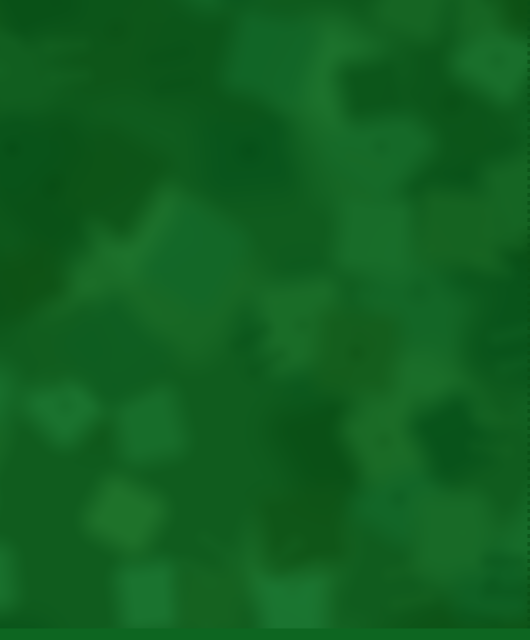
This background is drawn by a WebGL 1 fragment shader. Its source:

```glsl
precision highp float;
// Soft, out-of-focus green tiles scattered at odd angles, with a flat bottom band and a dashed right edge.

uniform vec2 u_resolution;

const vec3 DARK_GREEN = vec3(0.032, 0.305, 0.080);
const vec3 LIGHT_GREEN = vec3(0.112, 0.455, 0.180);
const vec3 WARM_SHIFT = vec3(0.026, -0.004, -0.024);
const vec3 BAND_GREEN = vec3(0.05, 0.40, 0.13);

// Lengths are fractions of the canvas height.
const float PATCH_CELL = 0.19;
const float TILE_CELL = 0.135;
const float MARK_CELL = 0.16;
const float PATCH_BLUR = 0.042;
const float TILE_BLUR = 0.029;
const float MARK_BLUR = 0.015;
const float JITTER = 0.7;
const float MAX_TURN = 0.8;
const float BASE_TONE = 0.36;
const float TONE_LIFT = 0.04;
const float BAND_HEIGHT = 0.018;
const float DASH_WIDTH = 0.004;
const float DASH_PERIOD = 0.013;

vec2 hash2(vec2 p) {
  vec3 q = fract(vec3(p.xyx) * vec3(0.1031, 0.1030, 0.0973));
  q += dot(q, q.yzx + 33.33);
  return fract((q.xx + q.yz) * q.zy);
}

vec2 rotate(vec2 p, float angle) {
  float c = cos(angle), s = sin(angle);
  return vec2(c * p.x - s * p.y, s * p.x + c * p.y);
}

float roundedBox(vec2 p, vec2 halfSize, float radius) {
  vec2 q = abs(p) - halfSize + radius;
  return length(max(q, 0.0)) + min(max(q.x, q.y), 0.0) - radius;
}

float softFill(float dist, float blur) {
  return 1.0 - smoothstep(-blur, blur, dist);
}

vec3 green(float tone, float warmth) {
  return mix(DARK_GREEN, LIGHT_GREEN, tone) + WARM_SHIFT * (warmth - 0.5);
}

// Position relative to the jittered, turned centre of one cell
vec2 localPoint(vec2 p, vec2 id, float cell, float seed) {
  vec2 centre = id + 0.5 + JITTER * (hash2(id + seed) - 0.5);
  float turn = MAX_TURN * (2.0 * hash2(id + seed + 17.0).x - 1.0);
  return rotate(p - centre * cell, turn);
}

// Blurred squares layered in scan order, some with a faint dimple
vec3 paintTiles(vec3 color, vec2 p, float cell, float blur, float density, float seed) {
  vec2 home = floor(p / cell);
  for (int j = -1; j <= 1; j++) {
    for (int i = -1; i <= 1; i++) {
      vec2 id = home + vec2(float(i), float(j));
      vec2 q = localPoint(p, id, cell, seed);
      vec2 shape = hash2(id + seed + 31.0);
      vec2 tint = hash2(id + seed + 53.0);
      vec2 kind = hash2(id + seed + 71.0);
      vec2 halfSize = cell * vec2(mix(0.34, 0.52, shape.x));
      halfSize.y *= mix(0.85, 1.15, shape.y);
      float cover = softFill(roundedBox(q, halfSize, 0.2 * cell), blur);
      float dimple = softFill(length(q) - 0.08 * cell, 0.1 * cell) * step(0.7, kind.y);
      float tone = mix(tint.x, smoothstep(0.0, 1.0, tint.x), 0.8) + TONE_LIFT;
      vec3 fill = green(tone - 0.14 * dimple, tint.y);
      color = mix(color, fill, 0.92 * cover * step(kind.x, density));
    }
  }
  return color;
}

// Faint pairs of parallel bars, lighter or darker than what lies below
vec3 paintMarks(vec3 color, vec2 p, float seed) {
  vec2 home = floor(p / MARK_CELL);
  for (int j = -1; j <= 1; j++) {
    for (int i = -1; i <= 1; i++) {
      vec2 id = home + vec2(float(i), float(j));
      vec2 q = localPoint(p, id, MARK_CELL, seed);
      vec2 kind = hash2(id + seed + 31.0);
      q.y = abs(q.y) - 0.024;
      float bar = softFill(roundedBox(q, vec2(0.034, 0.010), 0.010), MARK_BLUR);
      float tone = step(0.35, kind.y) * 0.7;
      color = mix(color, green(tone, kind.y), 0.3 * bar * step(kind.x, 0.35));
    }
  }
  return color;
}

void main() {
  vec2 p = gl_FragCoord.xy / u_resolution.y;
  float width = u_resolution.x / u_resolution.y;
  float pixel = 1.0 / u_resolution.y;

  // Broad patches, then tiles and small marks
  vec3 color = green(BASE_TONE, 0.5);
  color = paintTiles(color, p + 3.0, PATCH_CELL, PATCH_BLUR, 0.9, 11.0);
  color = paintTiles(color, p + 5.0, TILE_CELL, TILE_BLUR, 0.62, 137.0);
  color = paintMarks(color, p + 7.0, 211.0);

  // Dashed right edge and flat bottom band
  float dash = abs(fract(p.y / DASH_PERIOD) - 0.5) * DASH_PERIOD;
  float dashCover = softFill(dash - 0.25 * DASH_PERIOD, 0.5 * pixel);
  float edge = smoothstep(-0.5 * pixel, 0.5 * pixel, p.x - width + DASH_WIDTH);
  color = mix(color, DARK_GREEN, 0.7 * edge * dashCover);
  color = mix(color, BAND_GREEN, softFill(p.y - BAND_HEIGHT, 0.5 * pixel));

  gl_FragColor = vec4(color, 1.0);
}
```
